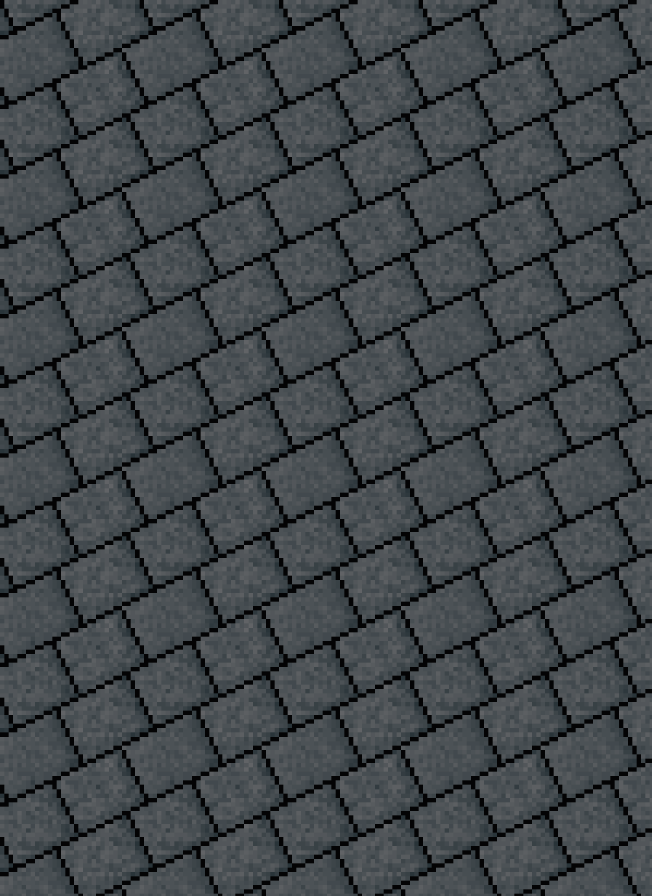
Give the GLSL for this texture, as a WebGL 1 fragment shader.

```glsl
precision highp float;
uniform vec2 u_resolution;

#define CELLS_HIGH 205.5
#define TILE 32.0
#define COURSE 16.0
#define COURSE_START 8.0
#define JOINT_START 69.0
#define GRAIN 0.95
#define EDGE_SHADE 0.42
#define SAMPLES 3
#define GROUT vec3(0.012, 0.012, 0.014)
#define STONE_DARK vec3(0.18, 0.22, 0.24)
#define STONE_LIGHT vec3(0.38, 0.39, 0.40)

float hash(vec2 p) {
  vec3 q = fract(vec3(p.xyx) * vec3(0.1031, 0.1030, 0.0973));
  q += dot(q, q.yzx + 33.33);
  return fract((q.x + q.y) * q.z);
}

// Speckle that repeats with the tile: single cells over wider flecks
float speckle(vec2 cell) {
  vec2 p = mod(cell + 0.5, TILE) - 0.5;
  float fine = hash(p + 7.0);
  float fleck = hash(floor((p + 0.5) / vec2(2.0, 1.0)) + 61.0);
  float blotch = hash(floor((p + 0.5) / 4.0) + 113.0);
  return 0.55 * fine + 0.33 * fleck + 0.12 * blotch - 0.5;
}

// Colour of one square cell of the slanted brickwork
vec3 brickCell(vec2 cell) {
  // Slanted axes; the small bias keeps cells off the boundaries
  float across = cell.y + 0.5 * cell.x - COURSE_START + 0.25;
  float course = floor(across / COURSE);
  float depth = across - course * COURSE;
  float along = cell.x - 0.5 * cell.y + 0.25;
  along = mod(along - TILE * course + JOINT_START, 80.0);

  // Four bricks of unequal length per course period
  vec2 span = vec2(0.0, 20.5);
  float contrast = 1.0;
  if (along > 58.5) {
    span = vec2(58.5, 80.0);
    contrast = 0.7;
  } else if (along > 39.0) {
    span = vec2(39.0, 58.5);
  } else if (along > 20.5) {
    span = vec2(20.5, 39.0);
    contrast = 0.9;
  }
  float left = along - span.x;
  float right = span.y - along;
  if (depth < 1.0 || left < 1.0) return GROUT;

  // Lit upper left, shaded right and lower edges
  float shade = 1.0 - smoothstep(0.0, 4.5, right);
  shade += 0.65 * (1.0 - smoothstep(0.0, 3.5, COURSE - depth));
  float lit = 0.08 * (1.0 - smoothstep(1.0, 5.0, min(depth, left)));
  float tone = 0.58 + lit + GRAIN * contrast * speckle(cell) - EDGE_SHADE * shade;
  tone = floor(clamp(tone, -0.15, 1.0) * 10.0 + 0.5) / 10.0;
  return mix(STONE_DARK, STONE_LIGHT, tone);
}

void main() {
  // Average several samples per pixel to smooth the cell edges
  vec3 sum = vec3(0.0);
  for (int j = 0; j < SAMPLES; j++) {
    for (int i = 0; i < SAMPLES; i++) {
      vec2 offset = (vec2(float(i), float(j)) + 0.5) / float(SAMPLES) - 0.5;
      vec2 pos = gl_FragCoord.xy + offset;
      pos.y = u_resolution.y - pos.y;
      sum += brickCell(floor(pos * CELLS_HIGH / u_resolution.y));
    }
  }
  gl_FragColor = vec4(sum / float(SAMPLES * SAMPLES), 1.0);
}
```
